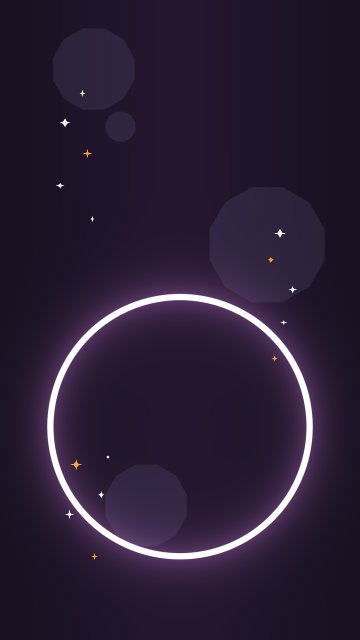
Reproduce this background procedurally as a Shadertoy shader.

```glsl
// A glowing white ring on a dark violet backdrop, with faint twelve-sided
// bubbles and three trails of twinkling four-point stars.
// Shapes are distance functions in units of the canvas width.
#define RING_CENTER vec2(0.5, 0.5926)
#define RING_RADIUS 0.360
#define RING_HALF_WIDTH 0.0087
#define GLOW_REACH 0.046
#define GLOW_COLOR vec3(0.24, 0.14, 0.26)
#define EDGE_COLOR vec3(0.100, 0.068, 0.135)
#define MIDDLE_COLOR vec3(0.138, 0.085, 0.180)
#define BUBBLE_COLOR vec3(0.45, 0.40, 0.60)
#define BUBBLE_ALPHA 0.19
#define STAR_WHITE vec3(0.98, 0.97, 0.99)
#define STAR_AMBER vec3(0.96, 0.62, 0.18)
#define STAR_SIZE 0.0081

const float PI = 3.14159265;

// Coverage of a shape from its signed distance, one pixel wide.
float cover(float dist) {
    float pixel = 1.0 / iResolution.x;
    return smoothstep(0.7 * pixel, -0.7 * pixel, dist);
}

// Regular dodecagon; the apothem is the distance to a flat side.
float dodecagon(vec2 p, float apothem) {
    float sector = PI / 6.0;
    float angle = atan(p.y, p.x);
    angle -= sector * floor(angle / sector + 0.5);
    return length(p) * cos(angle) - apothem;
}

// Thin four-point star with a round core.
float sparkle(vec2 p, float radius) {
    p = abs(p);
    float spikes = (p.x + p.y + 3.5 * min(p.x, p.y) - radius) * 0.6;
    return min(spikes, length(p) - 0.42 * radius);
}

void addBubble(inout vec3 color, vec2 p, float apothem) {
    color = mix(color, BUBBLE_COLOR, BUBBLE_ALPHA * cover(dodecagon(p, apothem)));
}

// Five stars on a bending path; wave holds frequency, phase and growth.
void addTrail(inout vec3 color, vec2 p, vec2 start, vec2 stride, float bend,
              vec2 sway, vec3 wave, int sizeShift, int amberIndex) {
    for (int i = 0; i < 5; i++) {
        float t = float(i);
        float swing = (1.0 + wave.z * t) * sin(wave.x * t + wave.y);
        vec2 center = start + stride * t + vec2(0.0, bend * t * t) + sway * swing;
        int rank = (i + sizeShift) % 5;
        float size = rank == 1 ? 2.0 : (rank % 4 == 0 ? 1.0 : 1.42);
        vec3 tint = i % 3 == amberIndex ? STAR_AMBER : STAR_WHITE;
        color = mix(color, tint, cover(sparkle(p - center, STAR_SIZE * size)));
    }
}

void mainImage(out vec4 fragColor, in vec2 fragCoord) {
    vec2 p = fragCoord / iResolution.x;

    // Backdrop, brightest along the middle
    float middle = 0.5 + 0.5 * cos(2.0 * PI * (p.x - 0.5));
    vec3 color = mix(EDGE_COLOR, MIDDLE_COLOR, middle);

    // Bubbles
    addBubble(color, p - vec2(0.260, 1.586), 0.113);
    addBubble(color, p - vec2(0.3345, 1.426), 0.0415);
    addBubble(color, p - vec2(0.742, 1.098), 0.160);
    addBubble(color, p - vec2(0.406, 0.374), 0.113);

    // Star trails: upper left, right, lower left
    addTrail(color, p, vec2(0.2083, 1.5185), vec2(0.0, -0.0799), -0.00185,
             vec2(0.0208, 0.0), vec3(PI, 0.5 * PI, 0.33), 0, 2);
    addTrail(color, p, vec2(0.7847, 1.1296), vec2(0.0, -0.0694), -0.0044,
             vec2(0.044, 0.0), vec3(2.0, 3.3, -0.12), 1, 1);
    addTrail(color, p, vec2(0.2604, 0.5197), vec2(-0.0093, -0.0359), -0.0083,
             vec2(0.0394, -0.0116), vec3(PI, 0.5 * PI, 0.0), 0, 1);

    // Ring and its glow
    float ring = abs(length(p - RING_CENTER) - RING_RADIUS) - RING_HALF_WIDTH;
    color += GLOW_COLOR * exp(-max(ring, 0.0) / GLOW_REACH) * (1.0 - color);
    color = mix(color, vec3(1.0), cover(ring));

    fragColor = vec4(color, 1.0);
}
```
